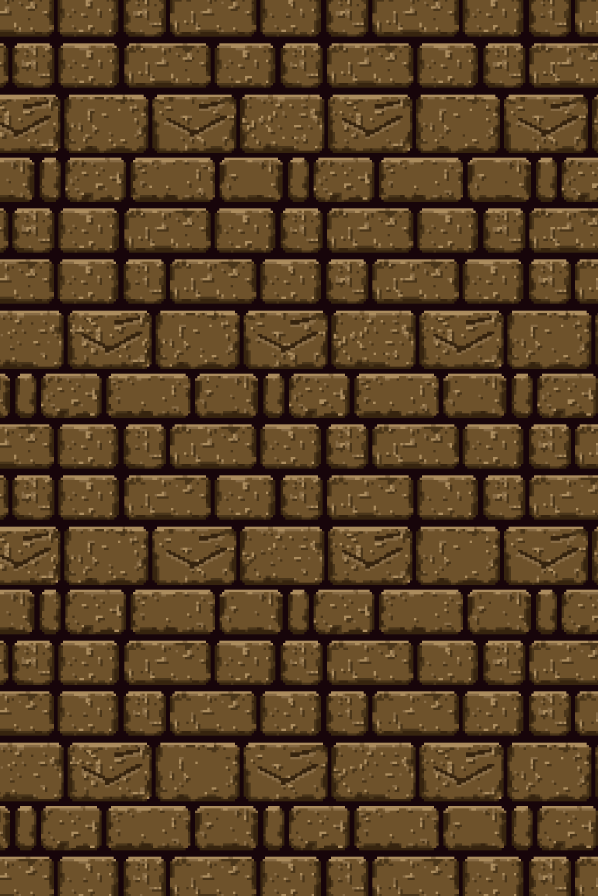
Reproduce this texture procedurally as a Shadertoy shader.

```glsl
// Worn dungeon wall in chunky pixels: courses of rounded brown stones in dark mortar.
// Four courses form a group; each course tiles a short run of stones, shifted on
// alternate groups. Noise on each stone's own cells gives chips, flecks and shade.

const vec3 MORTAR = vec3(.09, .02, .04);
const vec3 SHADOW = vec3(.21, .14, .06);
const vec3 DIM    = vec3(.29, .21, .10);
const vec3 BASE   = vec3(.43, .32, .17);
const vec3 PALE   = vec3(.53, .42, .27);
const vec3 LIGHT  = vec3(.67, .55, .37);

float hash(vec2 p) {
    vec3 q = fract(p.xyx * .1031);
    q += dot(q, q.yzx + 33.33);
    return fract((q.x + q.y) * q.z);
}

float noise(vec2 p) {
    vec2 i = floor(p), f = fract(p);
    f *= f * (3. - 2. * f);
    return mix(mix(hash(i), hash(i + vec2(1, 0)), f.x),
               mix(hash(i + vec2(0, 1)), hash(i + 1.), f.x), f.y);
}

float segment(vec2 p, vec2 a, vec2 b) {
    vec2 d = b - a;
    return length(p - a - d * clamp(dot(p - a, d) / dot(d, d), 0., 1.));
}

// Distance to the V-shaped gouge and the chip above it
float gouge(vec2 c, vec2 size) {
    float v = min(segment(c, size * vec2(.18, .42), size * vec2(.47, .63)),
                  segment(c, size * vec2(.47, .68), size * vec2(.86, .38)));
    return min(v, segment(c, size * vec2(.58, .21), size * vec2(.84, .13)));
}

// Colour of one stone; c is the cell centre measured from its top left corner
vec3 stone(vec2 c, vec2 size, float seed, float wear, bool gouged) {
    vec2 a = abs(c - size * .5) - size * .5 + 3.;
    float depth = 3. - length(max(a, 0.)) - min(max(a.x, a.y), 0.);
    if (depth < .2) return MORTAR;

    vec2 s = c + seed * vec2(47, 83);
    float rough = noise(s * .37), chip = noise(s * .43 + 200.);
    float side = min(c.x, size.x - c.x);
    float low = min(size.y - c.y, side + .5);
    float high = min(c.y, side + 1.2 + c.y * .35);
    vec3 col = BASE;

    // Light and dark flecks, dark ones offset below the light
    float limit = .79 + wear;
    if (noise(s * .55 + 90. - vec2(.5, .6)) > limit) col = DIM;
    if (noise(s * .55 + 90.) > limit) col = mix(PALE, LIGHT, step(.5, hash(s)));

    if (gouged) {
        if (gouge(c - vec2(0, 1.5), size) < .65) col = PALE;
        if (gouge(c, size) < .85) col = SHADOW;
    }

    // Ragged shade below and at the sides, lit rim above
    if (low < .5 + 3.6 * rough) col = DIM;
    if (low < .1 + 2.9 * rough) col = SHADOW;
    if (high < .4 + 2.6 * chip) col = PALE;
    if (high < .25 + 1.9 * chip) col = LIGHT;
    if (high > 1. && high < 4. && chip < .2) col = DIM;
    return col;
}

// Wall colour; u is in cells, 256 across, y downwards
vec3 wall(vec2 u) {
    // Course within its group
    float group = floor((u.y - 18.5) / 92.5);
    float v = u.y - 18.5 - group * 92.5;
    bool odd = mod(group, 2.) > .5;
    int course = int(step(22., v) + step(49., v) + step(70.7, v));
    float y = v - vec4(0, 22, 49, 70.7)[course];

    // Joints of the repeating run, its period last, and where the run starts
    vec4 joint = vec4(19.75, 58.4, 86.7, 86.7);
    float start = odd ? 52. : 32.5;
    if (course == 1) {
        joint = vec4(1, 2, 3, 4) * 37.65;
        start = odd ? -58.5 : 26.5;
    } else if (course == 2) {
        joint = vec4(11, 39, 77, 106.25);
        start = odd ? 5.5 : 16.;
    } else if (!odd && u.x > 4.25 && u.x < 52.25) {
        u.x += u.x < 24. ? 28.25 : -19.75; // one swapped pair of stones
    }
    if (course == 1 && odd) start -= 26.5;

    // Stone within the run
    float run = floor((u.x - start) / joint.w);
    float x = u.x - start - run * joint.w;
    float left = 0., right = joint.x, id = 0.;
    for (int i = 0; i < 3; i++) {
        if (x >= joint[i]) {
            left = joint[i];
            right = joint[i + 1];
            id = float(i + 1);
        }
    }
    vec2 size = vec2(floor(right - left - 1.5), course == 1 ? 25. : 19.);
    vec2 cell = floor(vec2(x - left - 1., y)) + .5;
    float wear = .06 * hash(vec2(run + 20., group + id * 7. + 30.));
    float seed = id + 4. * float(course % 3) + 1.;
    return stone(cell, size, seed, wear, course == 1 && mod(id, 2.) > .5);
}

void mainImage(out vec4 fragColor, in vec2 fragCoord) {
    vec3 sum = vec3(0);
    for (int i = 0; i < 9; i++) { // 3 x 3 samples smooth the cell edges
        vec2 p = fragCoord + (vec2(i % 3, i / 3) - 1.) / 3.;
        sum += wall(vec2(p.x, iResolution.y - p.y) * 256. / iResolution.x);
    }
    fragColor = vec4(sum / 9., 1);
}
```
